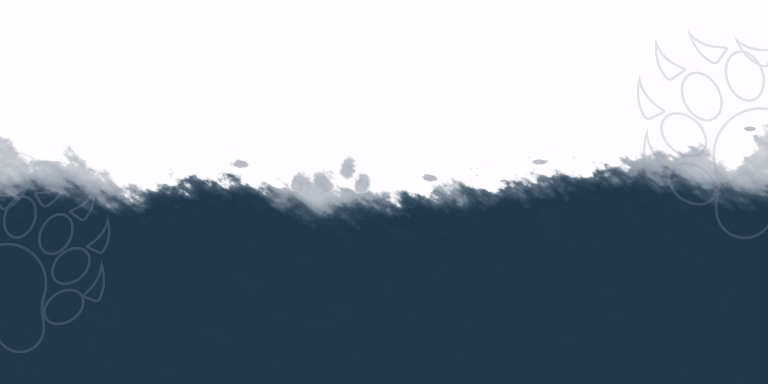
Give the GLSL for this background, as a Shadertoy shader.

```glsl
#define INK vec3(0.13, 0.22, 0.30)
#define PAPER vec3(1.00, 0.992, 1.00)
#define LINE_COLOR vec3(0.58, 0.58, 0.66)
#define LINE_ALPHA 0.25
#define LINE_HALF_WIDTH 0.0034
#define ROUGHNESS 0.085
#define WASH_ALPHA 0.24
#define BLOT_ALPHA 0.34
#define LEFT_PAW vec3(0.026, 0.224, 0.26)
#define RIGHT_PAW vec3(1.971, 0.549, 0.312)

// Heights at even steps across the canvas
const float INK_EDGE[25] = float[25](
    .510, .521, .512, .492, .479, .508, .526, .536, .518, .482, .450, .461, .478,
    .494, .488, .498, .514, .528, .540, .557, .552, .540, .520, .508, .505);
const float WASH_EDGE[25] = float[25](
    .645, .585, .605, .575, .510, .522, .537, .542, .530, .530, .532, .507, .503,
    .503, .520, .512, .532, .545, .552, .572, .605, .590, .612, .575, .680);

// Centre and radii of loose blots
const vec4 BLOTS[8] = vec4[8](
    vec4(.906, .563, .018, .027), vec4(.943, .520, .020, .028),
    vec4(.838, .518, .026, .034), vec4(.781, .526, .020, .028),
    vec4(.628, .573, .022, .010), vec4(1.12, .536, .020, .008),
    vec4(1.406, .578, .018, .006), vec4(1.953, .664, .014, .005));

// Toes: centre and tilt; claws: base and tip
const vec3 TOES[4] = vec3[4](
    vec3(.10, .81, .35), vec3(.46, .64, .5), vec3(.61, .32, .85), vec3(.54, -.09, 1.0));
const vec4 CLAWS[5] = vec4[5](
    vec4(-.12, .96, .17, 1.11), vec4(.29, .98, .56, 1.16), vec4(.66, .82, .84, 1.08),
    vec4(.84, .48, .98, .78), vec4(.80, -.01, .92, .33));

vec2 hash2(vec2 p) {
    return fract(sin(vec2(dot(p, vec2(127.1, 311.7)), dot(p, vec2(269.5, 183.3)))) * 43758.5);
}

float cellular(vec2 p) {
    vec2 cell = floor(p), f = fract(p);
    float nearest = 2.0;
    for (int j = -1; j <= 1; j++)
        for (int i = -1; i <= 1; i++) {
            vec2 o = vec2(i, j);
            nearest = min(nearest, length(o + hash2(cell + o) - f));
        }
    return nearest;
}

// Layered cells, centred near zero
float grain(vec2 p) {
    float sum = 0.0, weight = 0.5;
    for (int i = 0; i < 4; i++) {
        sum += weight * (cellular(p) - 0.45);
        p = mat2(1.6, 1.2, -1.2, 1.6) * p + 7.3;
        weight *= 0.5;
    }
    return sum;
}

float profile(float heights[25], float x) {
    float s = clamp(x * 12.0, 0.0, 23.999);
    int i = int(s);
    return mix(heights[i], heights[i + 1], smoothstep(0.0, 1.0, fract(s)));
}

float ellipse(vec2 p, vec2 r) {
    float k = length(p / r);
    return k * (k - 1.0) / (length(p / (r * r)) + 1e-4);
}

float claw(vec2 p, vec2 base, vec2 tip) {
    float len = length(tip - base);
    vec2 axis = (tip - base) / len;
    p -= base;
    float t = dot(p, axis) / len;
    float side = dot(p, vec2(axis.y, -axis.x)) - 0.16 * t * (1.0 - t);
    vec2 d = vec2(abs(side) - 0.085 * (1.0 - t), -t * len) + 0.03;
    return min(max(d.x, d.y), 0.0) + length(max(d, 0.0)) - 0.03;
}

// Distance to the paw outlines; place holds centre and size
float pawOutline(vec2 p, vec3 place, float mirror) {
    vec2 q = (p - place.xy) / place.z * vec2(mirror, 1.0);
    float upper = length(q - vec2(-.03, .15)) - 0.39;
    float lower = length(q - vec2(.10, -.30)) - 0.24;
    float h = max(0.2 - abs(upper - lower), 0.0);
    float d = abs(min(upper, lower) - h * h / 0.8);
    for (int i = 0; i < 4; i++) {
        float c = cos(TOES[i].z), s = sin(TOES[i].z);
        d = min(d, abs(ellipse(mat2(c, s, -s, c) * (q - TOES[i].xy), vec2(.15, .21))));
    }
    for (int i = 0; i < 5; i++)
        d = min(d, abs(claw(q, CLAWS[i].xy, CLAWS[i].zw)));
    return d * place.z;
}

void mainImage(out vec4 fragColor, in vec2 fragCoord) {
    vec2 p = fragCoord / iResolution.xy * vec2(2.0, 1.0);
    float px = 1.0 / iResolution.y;
    float coarse = grain(p * vec2(13.0, 19.0) + p.yx * 6.0);
    float fine = grain(p * vec2(34.0, 40.0) + 3.0);

    // Pale wash, denser towards the ink
    float inkTop = profile(INK_EDGE, p.x + 0.03 * fine);
    float washTop = profile(WASH_EDGE, p.x + 0.05 * coarse);
    float washDepth = washTop + ROUGHNESS * (coarse + 0.4 * fine) - p.y;
    float nearInk = exp(-max(p.y - inkTop, 0.0) * 38.0);
    float alpha = smoothstep(-px, 0.018 + px, washDepth)
                * (mix(WASH_ALPHA, 0.62, nearInk) + 0.25 * coarse + 0.12 * fine);

    // Loose blots and specks
    for (int i = 0; i < 8; i++) {
        float d = length((p - BLOTS[i].xy) / BLOTS[i].zw) - 1.0 + coarse + fine;
        alpha = max(alpha, (BLOT_ALPHA + 0.2 * fine) * (1.0 - smoothstep(-0.35, 0.2, d)));
    }
    vec2 speckCell = floor(p * 60.0);
    float speck = length(fract(p * 60.0) - 0.3 - 0.4 * hash2(speckCell)) - 0.1;
    float band = exp(-pow((p.y - inkTop - 0.04) / 0.04, 2.0));
    float chosen = step(0.96, hash2(speckCell + 19.0).x);
    alpha = max(alpha, 0.25 * band * chosen * (1.0 - smoothstep(-0.08, 0.08, speck)));

    // Solid ink with a thin, mottled upper rim
    float depth = inkTop + ROUGHNESS * (coarse + 0.35 * fine) - p.y;
    float body = mix(0.8, 1.0, smoothstep(0.0, 0.045, depth));
    body -= 0.15 * max(coarse + 0.5 * fine, 0.0) * exp(-max(depth, 0.0) * 12.0);
    alpha = mix(alpha, body, smoothstep(-0.008 - px, 0.014 + px, depth));
    vec3 color = mix(PAPER, INK, clamp(alpha, 0.0, 1.0));

    // Paw outlines
    float outline = min(pawOutline(p, LEFT_PAW, 1.0), pawOutline(p, RIGHT_PAW, -1.0));
    float line = 1.0 - smoothstep(-0.5 * px, 0.5 * px, outline - LINE_HALF_WIDTH);
    color = mix(color, LINE_COLOR, LINE_ALPHA * line);
    fragColor = vec4(color, 1.0);
}
```
